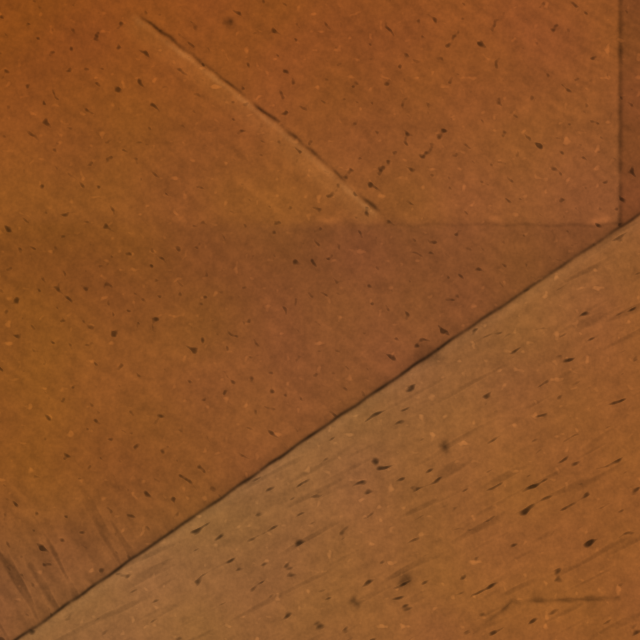
A Shadertoy shader for this texture:

```glsl
// Worn brown wooden panels: a diagonal seam, a raised ridge, streaked grain and pits.
#define SEAM_SLOPE 0.684
#define SEAM_START 0.026
#define RAIL_Y 0.651
#define POST_X 0.969
#define LOWER_GRAIN 0.49
#define UPPER_GRAIN -0.66
#define MOTTLE 0.052
#define GRAIN 0.075
#define PITS 0.32
#define SEAM_DARK 0.4

float hash(vec2 p) {
    return fract(sin(dot(p, vec2(127.1, 311.7))) * 43758.5);
}

vec2 gradient(vec2 cell) {
    float a = 6.2832 * hash(cell);
    return vec2(cos(a), sin(a));
}

// Gradient noise, roughly -0.7 to 0.7
float noise(vec2 p) {
    vec2 i = floor(p), f = p - i;
    vec2 u = f * f * f * (f * (f * 6.0 - 15.0) + 10.0);
    vec2 e = vec2(1, 0);
    return mix(mix(dot(gradient(i), f), dot(gradient(i + e), f - e), u.x),
               mix(dot(gradient(i + e.yx), f - e.yx), dot(gradient(i + 1.0), f - 1.0), u.x), u.y);
}

vec2 rotate(vec2 p, float a) {
    float c = cos(a), s = sin(a);
    return vec2(c * p.x + s * p.y, c * p.y - s * p.x);
}

float fbm(vec2 p) {
    float sum = 0.0, amp = 1.0;
    for (int i = 0; i < 4; i++) {
        sum += amp * noise(p);
        p = rotate(p, 0.6) * 2.03 + 13.7;
        amp *= 0.65;
    }
    return sum;
}

float bell(float d, float width) {
    return exp(-d * d / (width * width));
}

float segment(vec2 p, vec2 a, vec2 b) {
    vec2 d = b - a;
    return length(p - a - d * clamp(dot(p - a, d) / dot(d, d), 0.0, 1.0));
}

// Irregular marks where noise peaks, gathered into patches
float marks(vec2 p, vec2 scale) {
    float patches = 0.12 * noise(p * 9.0 + 5.0);
    return smoothstep(0.36, 0.65, noise(p * scale) + patches + 0.15 * noise(p * scale * 2.3));
}

void mainImage(out vec4 fragColor, in vec2 fragCoord) {
    vec2 p = fragCoord / iResolution.xy;
    float px = 1.0 / iResolution.y;

    // Panel regions
    float seamY = SEAM_SLOPE * (p.x - SEAM_START) + 0.018 * p.x * (1.0 - p.x) + 0.003 * noise(p.xx * 22.0);
    float seam = (p.y - seamY) * 0.826;
    float lower = 1.0 - smoothstep(-0.003 - px, 0.003 + px, seam);
    float upper = 1.0 - lower;
    float top = smoothstep(RAIL_Y - 0.012, RAIL_Y + 0.012, p.y + 0.006 * noise(p * 30.0));
    float post = smoothstep(POST_X - 0.004, POST_X + 0.004, p.x) * upper;

    // Base colour of each panel
    vec3 topCol = mix(mix(vec3(0.55, 0.315, 0.13), vec3(0.555, 0.33, 0.175), p.x),
                      mix(vec3(0.54, 0.285, 0.10), vec3(0.565, 0.315, 0.15), p.x),
                      smoothstep(RAIL_Y, 1.0, p.y));
    vec3 middleCol = mix(vec3(0.54, 0.315, 0.125), vec3(0.54, 0.32, 0.17), smoothstep(0.0, 0.6, p.x));
    vec2 shade = (p - vec2(0.45, 0.61)) * vec2(1.5, 9.0);
    middleCol -= vec3(0.035, 0.025, 0.015) * exp(-dot(shade, shade));
    middleCol = mix(middleCol, vec3(0.53, 0.33, 0.185), 1.0 - smoothstep(0.06, 0.3, p.y));
    vec3 lowerCol = mix(vec3(0.565, 0.37, 0.2), vec3(0.575, 0.34, 0.16), smoothstep(0.25, 0.95, p.x - 0.35 * p.y));
    lowerCol += vec3(0.0, 0.008, 0.018) * bell(seam, 0.12);
    vec3 col = mix(mix(middleCol, topCol, top), lowerCol, lower);
    col = mix(col, vec3(0.47, 0.26, 0.13), 0.7 * post);

    // Broad stains and fine mottling
    float tone = 0.03 * fbm(p * 6.0) + MOTTLE * fbm(p * 48.0) + 0.03 * noise(p * 190.0);
    col += vec3(0.0, 0.01, -0.012) * noise(p * 8.0 + 4.0);

    // Long directional grain, broken along its length
    vec2 g = rotate(p, LOWER_GRAIN), h = rotate(p, UPPER_GRAIN);
    float streak = noise(g * vec2(6, 52)) + 0.6 * noise(g * vec2(14, 110) + 9.0);
    tone += lower * GRAIN * (0.45 * streak - 1.2 * smoothstep(0.2, 0.65, streak));
    tone += upper * 0.035 * noise(h * vec2(11, 85));
    float corner = smoothstep(0.6, 0.95, p.x) * smoothstep(0.65, 0.85, p.y);
    tone += corner * upper * 0.05 * noise(rotate(p, -0.5) * vec2(8, 95) + 6.0);
    float cornerMask = upper * (1.0 - smoothstep(0.14, 0.28, p.y)) * (1.0 - smoothstep(0.12, 0.28, p.x));
    float scratches = noise(rotate(p, -1.05) * vec2(7, 55) + 2.0) + 0.4 * noise(rotate(p, -1.05) * vec2(20, 110));
    tone += cornerMask * (0.1 * scratches - 0.17 * smoothstep(0.1, 0.5, scratches));

    // Sparse pits and pale chips
    tone -= PITS * lower * marks(g, vec2(30, 75));
    tone -= PITS * 0.75 * upper * marks(h + 0.7, vec2(52, 72));
    tone += 0.12 * marks(p + 2.3, vec2(62, 70));

    // Raised ridge: thin dark edge, narrow lit crest, faint flank
    vec2 r0 = vec2(0.213, 0.977), r1 = vec2(0.598, 0.662), dir = normalize(r1 - r0);
    float along = dot(p - r0, dir) / length(r1 - r0);
    float side = dot(p - r0, vec2(-dir.y, dir.x)) - 0.008 * sin(3.14 * along) + 0.003 * noise(p * 45.0);
    float span = smoothstep(-0.03, 0.03, along) * (1.0 - smoothstep(0.96, 1.01, along));
    float wear = 0.75 + 0.9 * noise(vec2(along * 14.0, 1.7));
    col += span * wear * vec3(0.075, 0.07, 0.05) * bell(side + 0.006, 0.005);
    col += span * vec3(0.025, 0.025, 0.015) * bell(side + 0.018, 0.016);
    tone -= span * (0.12 + 0.3 * noise(p * 32.0)) * bell(side - 0.002, 0.003);
    tone += 0.04 * bell(segment(p, vec2(0.37, 0.72), vec2(0.465, 0.652)), 0.005);

    // Broken rail and post joints
    float railMask = upper * (1.0 - post);
    float wobble = 0.006 * noise(p.xx * 18.0);
    tone -= railMask * 0.06 * smoothstep(0.35, 0.9, p.x) * bell(p.y - RAIL_Y + 0.002 + wobble, 0.003);
    tone += railMask * 0.11 * smoothstep(0.1, 0.5, noise(vec2(p.x * 24.0, 3.4))) * bell(p.y - RAIL_Y - 0.006 + wobble, 0.006);
    tone -= upper * (0.14 + 0.15 * noise(p.yy * 30.0)) * bell(p.x - POST_X, 0.004);

    // Crack, knots and smudge
    float crack = min(segment(p, vec2(0.74, 0.01), vec2(0.8, 0.06)), segment(p, vec2(0.8, 0.06), vec2(0.965, 0.066)));
    tone -= (0.1 + 0.25 * noise(p * 30.0)) * bell(crack + 0.004 * noise(p * 50.0), 0.004);
    vec2 q = p + 0.008 * vec2(noise(p * 60.0), noise(p * 60.0 + 8.0));
    float knots = bell(length(q - vec2(0.553, 0.06)), 0.008) + bell(length(q - vec2(0.634, 0.095)), 0.011)
                + bell(length(q - vec2(0.358, 0.965)), 0.007) + bell(length(q - vec2(0.695, 0.303)), 0.007);
    tone -= 0.2 * knots + 0.12 * bell(length((q - vec2(0.672, 0.443)) * vec2(0.6, 1.0)), 0.016);

    // Diagonal seam of varying depth with a lit lower lip
    col += vec3(0.02, 0.018, 0.014) * bell(seam + 0.01, 0.008);
    col *= 1.0 + 1.6 * tone;
    float depth = mix(1.0, 0.7, smoothstep(0.6, 0.9, p.x)) + 0.7 * noise(p.xx * 24.0);
    col *= 1.0 - SEAM_DARK * depth * bell(seam, 0.0024 + 0.4 * px) - 0.07 * bell(seam - 0.004, 0.012);

    fragColor = vec4(clamp(col, 0.0, 1.0), 1.0);
}
```
